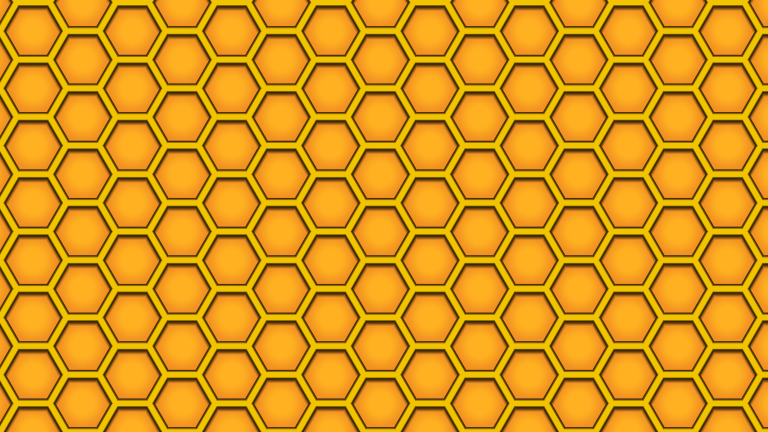
A Shadertoy shader for this pattern:

```glsl
// Honeycomb of amber cells framed by raised yellow rails with soft drop shadows

const vec2 LATTICE = vec2(1.7320508, 1.0); // two columns by one row

// Offset from the nearest cell centre; the row pitch is 1
vec2 cellOffset(vec2 q) {
    vec2 a = q - LATTICE * floor(q / LATTICE + 0.5);
    vec2 b = q - LATTICE * (floor(q / LATTICE) + 0.5);
    return dot(a, a) < dot(b, b) ? a : b;
}

// Distance from a point in a flat-topped cell to its nearest border
float borderDistance(vec2 offset) {
    vec2 o = abs(offset);
    return 0.5 - max(o.y, dot(o, vec2(0.8660254, 0.5)));
}

void mainImage(out vec4 fragColor, in vec2 fragCoord) {
    float rowPitch = 0.1326;
    vec2 p = (fragCoord - 0.5 * iResolution.xy) / iResolution.y;
    vec2 q = (p - vec2(-0.0081, -0.0359)) / rowPitch;
    float aa = 0.6 / (iResolution.y * rowPitch);

    vec2 offset = cellOffset(q);
    float edge = borderDistance(offset);

    // Amber fill, brightest at the centre
    float glow = smoothstep(0.46, 0.16, length(offset));
    vec3 color = mix(vec3(0.945, 0.56, 0.13), vec3(1.0, 0.695, 0.13), glow);

    // Shadow cast downward by the rails
    float castEdge = borderDistance(cellOffset(q + vec2(0.0, 0.035)));
    float shadow = smoothstep(0.125, 0.045, castEdge);
    color = mix(color, vec3(0.25, 0.15, 0.03), 0.9 * shadow);

    // Thin dark outline on both sides of each rail
    float outline = 1.0 - smoothstep(-aa, aa, abs(edge - 0.074) - 0.012);
    color = mix(color, vec3(0.22, 0.15, 0.02), 0.9 * outline);

    // Yellow rail with olive bevelled sides
    vec3 rail = mix(vec3(0.95, 0.77, 0.0), vec3(0.5, 0.4, 0.01), smoothstep(0.036, 0.06, edge));
    color = mix(color, rail, 1.0 - smoothstep(-aa, aa, edge - 0.06));

    fragColor = vec4(color, 1.0);
}
```
